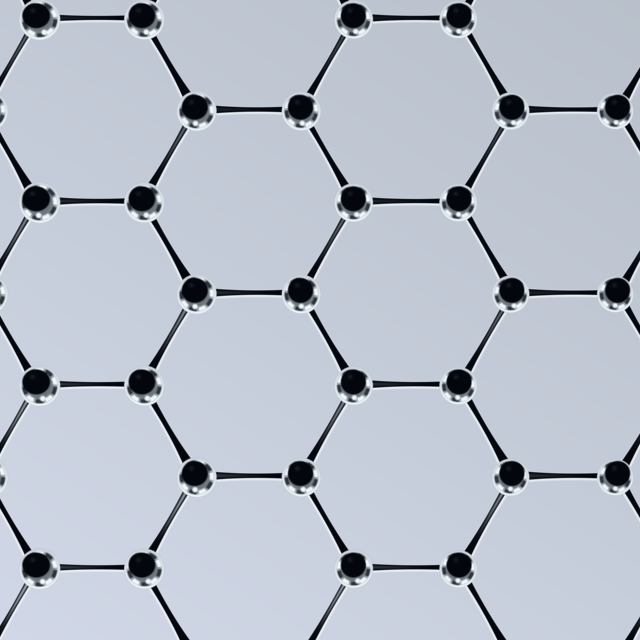
Give the GLSL for this pattern, as a Shadertoy shader.

```glsl
const float SIDE = 0.1652;                 // bond length, centre to centre
const vec2 CELL = SIDE * vec2(3.0, 1.7320508);
const vec2 ORIGIN = vec2(0.0575, 0.972);   // one left-hand atom
const float BALL_RADIUS = 0.0305;
const float CORE_RADIUS = 0.0195;
const float BOND_HALF_WIDTH = 0.0023;
const float RIM_WIDTH = 0.0035;
const float SOFTNESS = 0.0014;
const float PERSPECTIVE = 0.010;           // ball growth and shift toward the left

const vec3 INK = vec3(0.015, 0.025, 0.05);
const vec3 SHADOW = vec3(0.17, 0.20, 0.23);
const vec3 STEEL = vec3(0.42, 0.45, 0.48);
const vec3 SILVER = vec3(0.72, 0.75, 0.79);
const vec3 GLINT = vec3(0.94, 0.97, 0.985);
const vec3 BACK_DARK = vec3(0.715, 0.745, 0.785);
const vec3 BACK_LIGHT = vec3(0.82, 0.845, 0.905);

float hash(vec2 p) {
    return fract(sin(dot(p, vec2(127.1, 311.7))) * 43758.5453);
}

// Coverage of the region where d < 0
float fill(float d, float soft) {
    return 1.0 - smoothstep(-soft, soft, d);
}

// Closest point of the centred rectangular lattice
vec2 nearestSite(vec2 p) {
    vec2 corner = round(p / CELL) * CELL;
    vec2 centre = (round(p / CELL - 0.5) + 0.5) * CELL;
    return distance(p, corner) < distance(p, centre) ? corner : centre;
}

vec3 background(vec2 uv) {
    float light = 0.53 - 0.55 * (uv.y - 0.5) - 0.35 * (uv.x - 0.5);
    return mix(BACK_DARK, BACK_LIGHT, clamp(light, 0.0, 1.0));
}

// Tapered rod: flare.x widens its start, flare.y its end
void drawBond(inout vec3 col, vec2 q, vec2 dir, vec2 flare, float hollow, float soft) {
    float t = dot(q, dir) / SIDE;
    if (t < 0.0 || t > 1.0) return;
    vec2 normal = vec2(-dir.y, dir.x) * sign(dir.x);
    float d = dot(q, normal);
    float width = BOND_HALF_WIDTH + flare.x * pow(1.0 - t, 3.0) + flare.y * pow(t, 3.0);

    // Bright rim, stronger on the lower side
    float rim = fill(abs(d + 0.0012) - width - RIM_WIDTH * 0.6, soft * 1.4);
    col = mix(col, GLINT, rim * (d < 0.0 ? 0.85 : 0.45));

    // Dark body with a pale slit toward the hollow end
    float slit = fill(abs(d) - width * 0.4, soft) * hollow * smoothstep(0.75, 0.2, t);
    vec3 body = mix(INK, SILVER, slit);
    body = mix(body, STEEL, hollow * 0.4 * smoothstep(0.8, 0.2, t));
    col = mix(col, body, fill(abs(d) - width, soft));
}

// Chrome ball with a dark reflection in its upper middle
void drawBall(inout vec3 col, vec2 p, vec2 site, float soft) {
    float left = 0.5 - site.x - ORIGIN.x;
    float radius = BALL_RADIUS + PERSPECTIVE * 0.4 * left;
    vec2 q = p - site;
    vec2 shell = (q - vec2(PERSPECTIVE * left, -0.0025)) / radius;
    float r = length(shell);
    float s = soft / radius;
    float angle = atan(shell.x, -shell.y);  // zero points down
    float seed = hash(floor(site * 50.0 + 0.5));

    // Banded surroundings mirrored in the shell
    float bands = sin(angle * 5.0 + 1.2 + seed * 1.6);
    vec3 metal = mix(SILVER, STEEL, smoothstep(0.95, 0.5, r));
    float arc = fill(abs(r - 0.76) - 0.10, s * 1.5);
    metal = mix(metal, SHADOW, arc * smoothstep(-0.1, 0.7, bands));
    metal = mix(metal, GLINT, arc * smoothstep(0.1, 0.7, -bands));

    // Lower glints and outer rim
    float speck = fill(length(shell - vec2(0.22 - 0.3 * seed, -0.62)) - 0.13, s * 1.6);
    metal = mix(metal, GLINT, speck);
    float rim = fill(abs(r - 0.93) - 0.06, s * 1.3);
    metal = mix(metal, GLINT, rim * (0.65 - 0.3 * shell.y));
    col = mix(col, metal, fill(r - 1.0, s));

    // Dark core, stretched slightly on the left
    vec2 core = q - vec2(-0.001, 0.0035);
    core.x /= 1.0 + 0.25 * max(left, 0.0);
    col = mix(col, INK, fill(length(core) - CORE_RADIUS, soft * 1.3));
    float sheen = fill(length(core - vec2(-0.005, 0.008)) - 0.003, 0.004);
    col = mix(col, SHADOW, sheen * 0.5);
}

void mainImage(out vec4 fragColor, in vec2 fragCoord) {
    vec2 uv = fragCoord / iResolution.y;
    float soft = max(SOFTNESS, 0.75 / iResolution.y);
    vec2 p = uv - ORIGIN;
    vec3 col = background(uv);

    // Each left-hand atom owns three bonds
    vec2 siteA = nearestSite(p);
    vec2 q = p - siteA;
    float wear = 0.85 + 0.3 * hash(floor(siteA * 50.0 + 0.5));
    float hollow = clamp(1.05 - 0.6 * uv.y - 0.35 * uv.x, 0.0, 1.0);
    drawBond(col, q, vec2(1.0, 0.0), vec2(0.006, 0.003) * wear, 0.25 * hollow, soft);
    drawBond(col, q, vec2(-0.5, 0.8660254), vec2(0.0075, 0.004) * wear, 0.0, soft);
    drawBond(col, q, vec2(-0.5, -0.8660254), vec2(0.004, 0.006) * wear, hollow, soft);

    // Both atoms of the lattice
    vec2 offsetB = vec2(SIDE, 0.0);
    vec2 siteB = nearestSite(p - offsetB) + offsetB;
    drawBall(col, p, siteA, soft);
    drawBall(col, p, siteB, soft);

    fragColor = vec4(col, 1.0);
}
```
